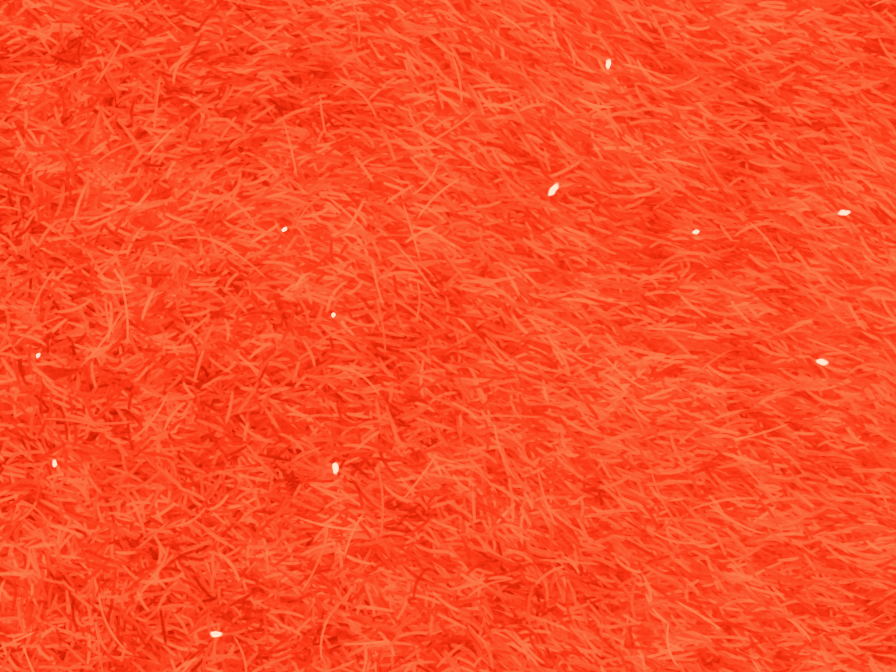
Reproduce this texture procedurally as a Shadertoy shader.

```glsl
// A shaggy red-orange pile: many layers of short, thin, gently bent fibres are
// scattered on jittered grids along a wandering flow, from dark roots up to pale
// tips, with a few long stray hairs and small white flecks lying on top.

const int PILE_LAYERS = 14;
const float PILE_CELL = 0.036;
const float STRAY_CELL = 0.065;
const float FLECK_CELL = 0.19;
const vec3 FLECK_COLOR = vec3(1.0, 0.90, 0.82);

vec3 hash3(vec3 p) {
    p = fract(p * vec3(0.1031, 0.1030, 0.0973));
    p += dot(p, p.yxz + 33.33);
    return fract((p.xxy + p.yxx) * p.zyx);
}

vec2 gradient(vec2 cell) {
    float a = 6.2832 * hash3(vec3(cell + 70.0, 5.0)).x;
    return vec2(cos(a), sin(a));
}

// Gradient noise, roughly -0.7 to 0.7
float gradientNoise(vec2 p) {
    vec2 i = floor(p), f = p - i;
    vec2 u = f * f * f * (f * (f * 6.0 - 15.0) + 10.0);
    vec2 e = vec2(1.0, 0.0);
    float low = mix(dot(gradient(i), f), dot(gradient(i + e), f - e), u.x);
    float high = mix(dot(gradient(i + e.yx), f - e.yx),
                     dot(gradient(i + e.xx), f - e.xx), u.x);
    return mix(low, high, u.y);
}

vec2 rotate(vec2 p, float angle) {
    float c = cos(angle), s = sin(angle);
    return vec2(c * p.x + s * p.y, c * p.y - s * p.x);
}

// Soft coverage of one tapered, bent fibre centred on the origin
float fibre(vec2 p, float halfLength, float width, float bend) {
    float along = p.x / halfLength;
    float across = abs(p.y + bend * halfLength * along * along);
    float w = width * (1.0 - 0.3 * along * along);
    return (1.0 - smoothstep(0.2 * w, w, across))
         * (1.0 - smoothstep(0.7, 1.0, abs(along)));
}

// Paints one layer of fibres over the given tone
float fibreLayer(float tone, vec2 p, float cell, float seed, float share,
                 float flow, float spread, float width, float middle, float range) {
    vec2 g = p / cell + 50.0 + 9.0 * hash3(vec3(seed, 3.0, 8.0)).xy;
    vec2 home = floor(g);
    for (int y = -1; y <= 1; y++) {
        for (int x = -1; x <= 1; x++) {
            vec2 id = home + vec2(x, y);
            vec3 place = hash3(vec3(id, seed));
            vec3 look = hash3(vec3(id.yx, seed + 41.0));
            float turn = (place.z + look.z - 1.0) * spread;
            vec2 q = rotate((g - id - place.xy) * cell, flow + turn);
            float halfLength = cell * mix(0.45, 0.95, look.x);
            float bend = 0.5 * (fract(look.z * 17.0) - 0.5);
            float shade = middle + range * (2.0 * look.y - 1.0);
            float present = step(fract(look.x * 23.0), share);
            tone = mix(tone, shade, 0.9 * present * fibre(q, halfLength, width, bend));
        }
    }
    return tone;
}

// Small bright specks, at most one per cell
float flecks(vec2 p) {
    vec2 g = p / FLECK_CELL + 20.0;
    vec2 id = floor(g);
    vec3 place = hash3(vec3(id, 91.0));
    vec3 look = hash3(vec3(id, 137.0));
    vec2 q = rotate((g - id - mix(vec2(0.2), vec2(0.8), place.xy)) * FLECK_CELL,
                    6.2832 * look.x);
    q += 0.002 * gradientNoise(p * 130.0);
    float size = mix(0.005, 0.015, look.y * look.y);
    float d = length(q * vec2(1.0, mix(1.1, 2.2, look.y)));
    return step(place.z, 0.32) * (1.0 - smoothstep(0.55 * size, size, d));
}

// Tone is the green level; red saturates early and blue follows below
vec3 pileColor(float tone) {
    float red = mix(0.78, 0.985, smoothstep(0.08, 0.23, tone));
    return vec3(red, tone, max(0.8 * tone - 0.09, 0.01));
}

void mainImage(out vec4 fragColor, in vec2 fragCoord) {
    vec2 p = fragCoord / iResolution.y;

    // Lie of the pile: combed at the upper right, tangled at the lower left
    float combed = smoothstep(0.1, 1.1, 0.7 * p.x + 0.4 * p.y);
    float flow = -0.25 + 0.7 * gradientNoise(p * 1.8 + 7.0);
    float spread = mix(2.0, 0.9, combed);
    float clump = 0.06 * gradientNoise(p * 15.0) + 0.05 * gradientNoise(p * 4.0 + 30.0);
    float middle = 0.308 + clump + 0.03 * (combed - 0.5);
    float range = mix(0.17, 0.14, combed);

    // Shadowed roots, then fibres lightening towards the top
    float tone = 0.21 + clump + 0.08 * gradientNoise(p * 90.0);
    for (int i = 0; i < PILE_LAYERS; i++) {
        float depth = float(i) / float(PILE_LAYERS - 1);
        tone = fibreLayer(tone, p, PILE_CELL, float(i) * 7.0 + 1.0, 1.0, flow, spread,
                          0.0042, middle + 0.06 * (depth - 0.5), range);
    }

    // Long pale stray hairs
    tone = fibreLayer(tone, p, STRAY_CELL, 211.0, 0.35, flow, 1.3 * spread,
                      0.0032, 0.45 + clump, 0.06);

    // Fine grain and flecks
    tone += 0.035 * gradientNoise(p * 160.0);
    vec3 color = mix(pileColor(tone), FLECK_COLOR, flecks(p));
    fragColor = vec4(color, 1.0);
}
```
